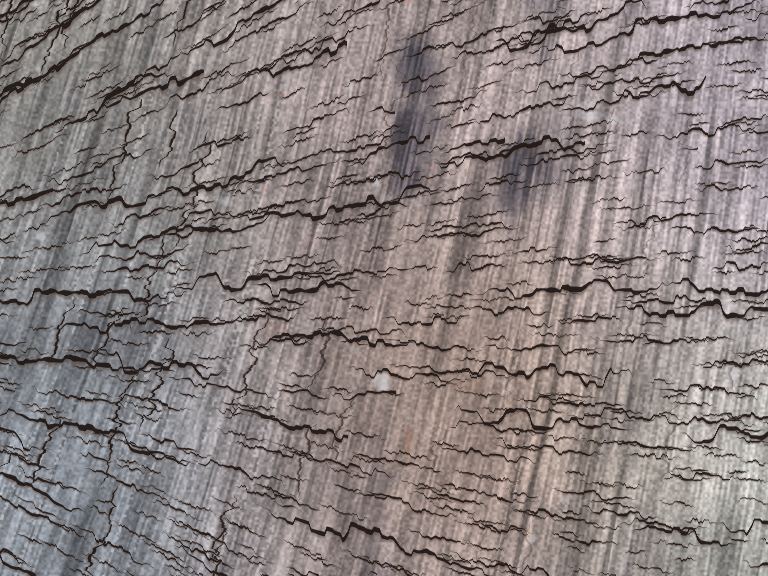
This texture is drawn by a Shadertoy shader. Its source:

```glsl
const vec3 UPPER_LEFT  = vec3(0.53, 0.52, 0.51);
const vec3 LOWER_LEFT  = vec3(0.51, 0.53, 0.56);
const vec3 CENTRE      = vec3(0.64, 0.585, 0.58);
const vec3 UPPER_RIGHT = vec3(0.65, 0.61, 0.64);
const vec3 LOWER_RIGHT = vec3(0.72, 0.72, 0.70);
const vec3 STAIN_BLUE  = vec3(0.17, 0.17, 0.22);
const vec3 CRACK_CORE  = vec3(0.12, 0.09, 0.085);
const vec3 CRACK_EDGE  = vec3(0.36, 0.29, 0.25);
const vec3 RUST        = vec3(0.78, 0.42, 0.30);
const vec3 PALE        = vec3(0.86, 0.86, 0.88);

const float FAN_HEIGHT   = 0.45;  // level where cracks run flat
const float FINE_GRAIN   = 0.38;
const float COARSE_GRAIN = 0.26;
const float SPECKLE      = 0.30;
const float MOTTLE       = 0.42;

float hash(vec2 p) {
    vec3 q = fract(p.xyx * 0.1031);
    q += dot(q, q.yzx + 33.33);
    return fract((q.x + q.y) * q.z);
}

float noise(vec2 p) {
    vec2 i = floor(p), f = fract(p);
    f = f * f * (3.0 - 2.0 * f);
    return mix(mix(hash(i), hash(i + vec2(1, 0)), f.x),
               mix(hash(i + vec2(0, 1)), hash(i + vec2(1, 1)), f.x), f.y);
}

float fbm(vec2 p) {
    float sum = 0.0, amp = 0.53;
    for (int i = 0; i < 4; i++) {
        sum += amp * noise(p);
        p = p * 2.03 + 17.3;
        amp *= 0.5;
    }
    return sum;
}

// Plateaus joined by abrupt steps
float stepNoise(float x, float seed) {
    float i = floor(x);
    return mix(hash(vec2(i, seed)), hash(vec2(i + 1.0, seed)),
               smoothstep(0.3, 0.7, x - i));
}

float fanSlope(vec2 p) {
    return clamp((p.y - FAN_HEIGHT) * (1.5 - p.x), -0.55, 0.6);
}

// Tapered jagged cracks scattered on a grid; returns (core, lower edge)
vec2 cracks(vec2 p, vec2 cell, float width, float density, float fan, float seed) {
    float px = 1.0 / iResolution.y;
    vec2 home = floor(p / cell), result = vec2(0.0);
    for (int j = -2; j <= 2; j++)
    for (int i = -1; i <= 1; i++) {
        vec2 id = home + vec2(i, j);
        vec2 key = id + seed * 7.0;
        if (hash(key + 51.0) > density) continue;
        vec2 mid = (id + vec2(hash(key), hash(key + 23.0))) * cell;
        vec2 d = p - mid;
        float reach = cell.x * mix(0.35, 0.9, hash(key + 77.0));
        float taper = 1.0 - pow(abs(d.x) / reach, 2.0);
        if (taper <= 0.0) continue;
        float own = hash(key + 91.0) * 400.0;
        float jag = cell.y * (0.30 * (stepNoise(d.x / cell.x * 6.0, own) - 0.5)
                            + 0.12 * (stepNoise(d.x / cell.x * 19.0, own + 9.0) - 0.5));
        float off = d.y - fan * fanSlope(mid) * d.x - jag;
        float w = width * taper * (0.45 + 1.1 * noise(vec2(p.x * 70.0, own)));
        float core = clamp(0.5 + (w - abs(off)) / px, 0.0, 1.0) * min(1.0, 2.0 * w / px);
        float edge = smoothstep(2.2 * w + px, w * 0.5, abs(off + 0.7 * w)) * taper;
        result = max(result, vec2(core, edge));
    }
    return result;
}

void mainImage(out vec4 fragColor, in vec2 fragCoord) {
    vec2 p = fragCoord / iResolution.y;
    float across = clamp(p.x / 1.333, 0.0, 1.0);
    float left = 1.0 - smoothstep(0.25, 0.85, p.x);

    // Broad weathered tone
    vec3 leftTone = mix(LOWER_LEFT, UPPER_LEFT, smoothstep(0.2, 0.9, p.y));
    vec3 rightTone = mix(LOWER_RIGHT, UPPER_RIGHT, smoothstep(0.1, 0.75, p.y));
    vec3 col = mix(leftTone, CENTRE, smoothstep(0.1, 0.5, across));
    col = mix(col, rightTone, smoothstep(0.6, 1.0, across));
    float brown = exp(-dot(p - vec2(0.85, 0.3), p - vec2(0.85, 0.3)) * 9.0);
    col *= 1.0 - brown * vec3(0.06, 0.10, 0.15);
    col *= 1.0 + MOTTLE * (fbm(p * 5.0 + 3.0) - 0.5);

    // Leaning saw marks and grain
    float u = p.x - p.y * mix(0.38, 0.14, across) + 0.006 * noise(p * 7.0);
    float fine = noise(vec2(u * 210.0, p.y * 13.0));
    float coarse = noise(vec2(u * 75.0, p.y * 3.0 + 40.0));
    float speck = noise(p * 230.0);
    col *= 1.0 + FINE_GRAIN * (fine - 0.5) + COARSE_GRAIN * (coarse - 0.5)
               + SPECKLE * (speck - 0.5);
    float score = smoothstep(0.80, 0.95, noise(vec2(u * 95.0 + 9.0, p.y * 1.6)));
    col *= 1.0 - 0.26 * score;
    float scratch = smoothstep(0.74, 0.92, noise(vec2(u * 130.0, p.y * 4.0 + 80.0)));
    col = mix(col, PALE, scratch * smoothstep(0.35, 0.75, speck) * (0.12 + 0.3 * left));

    // Blue-black stains along two upright bands
    float bandA = exp(-pow((p.x - 0.70 - 0.03 * sin(p.y * 9.0)) / 0.065, 2.0));
    float bandB = exp(-pow((p.x - 0.80 - 0.15 * p.y) / 0.055, 2.0)) * smoothstep(0.35, 0.6, p.y);
    float blotch = fbm(p * vec2(11.0, 7.0) + 31.0);
    float stain = smoothstep(0.47, 0.78, blotch + 0.16 * max(bandA, bandB) - 0.06);
    stain *= 0.22 + 0.78 * max(bandA, bandB);
    col = mix(col, STAIN_BLUE, stain * (0.62 + 0.45 * (0.5 - fine)));

    // Small rust and pale flecks
    float rust = smoothstep(0.88, 0.96, noise(p * 24.0 + 5.0)) * exp(-pow((p.x - 0.62) / 0.16, 2.0));
    col = mix(col, RUST, 0.5 * rust * speck);
    float fleck = smoothstep(0.76, 0.88, fbm(p * 15.0 + 60.0));
    col = mix(col, PALE, 0.6 * fleck);

    // Cracks from long and wide to short and hairlike, then upright links
    vec2 c = cracks(p, vec2(0.26, 0.095), 0.0036, mix(0.72, 0.25, across), 1.0, 1.0);
    c = max(c, cracks(p, vec2(0.13, 0.046), 0.0019, 0.52, 1.0, 2.0));
    c = max(c, cracks(p, vec2(0.06, 0.024), 0.0011, 0.40, 1.0, 3.0));
    vec2 links = cracks(vec2(p.y, u), vec2(0.14, 0.07), 0.0020, 0.26, 0.0, 4.0);
    c = max(c, links * (0.25 + 0.75 * left));
    col = mix(col, CRACK_EDGE, 0.55 * c.y);
    col = mix(col, CRACK_CORE, 0.92 * c.x);

    fragColor = vec4(clamp(col, 0.0, 1.0), 1.0);
}
```
